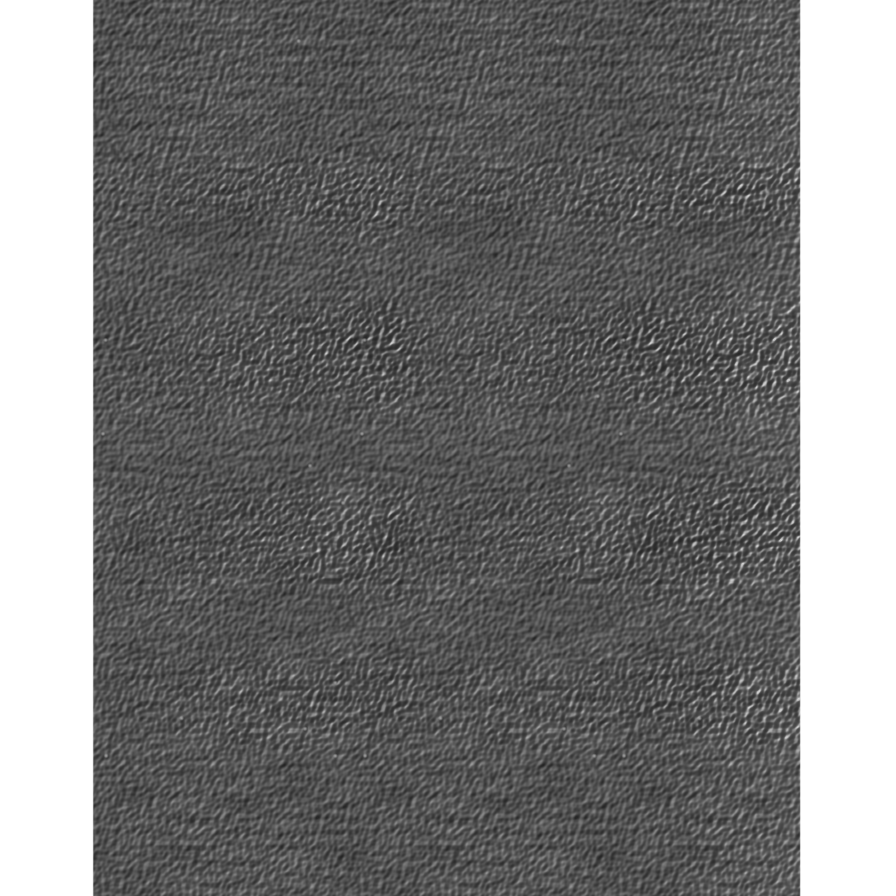
This texture is drawn by a WebGL 1 fragment shader. Its source:

```glsl
precision highp float;

uniform vec2 u_resolution;

const vec3 MARGIN_COLOR = vec3(1.0);
const vec3 STONE_COLOR = vec3(0.327);
const float PANEL_LEFT = 0.104;
const float PANEL_RIGHT = 0.893;
const float REPEAT_WIDTH = 0.289;
const float SEAM_X = 0.469;
const vec2 GRAIN_CELLS = vec2(54.0, 168.0);   // per repeat across, per canvas down
const vec2 CLUMP_CELLS = vec2(33.0, 108.0);
const vec2 STREAK_CELLS = vec2(5.0, 120.0);
const vec2 CLOUD_CELLS = vec2(2.0, 14.0);
const vec2 FLECK_CELLS = vec2(8.0, 28.0);
const vec2 LIGHT_OFFSET = vec2(-0.52, 0.30);
const float CLUMP_WEIGHT = 0.4;
const float SMOOTH_RELIEF = 0.16;
const float ROUGH_RELIEF = 0.16;
const float SHADE_SOFTNESS = 1.6;
const float GLINT = 0.30;
const float FLECK_CHANCE = 0.08;
const float FLECK_RADIUS = 0.0032;

float hash(vec2 p) {
  return fract(sin(dot(p, vec2(127.1, 311.7))) * 43758.545);
}

float cornerSlope(vec2 cell, vec2 offset, vec2 period) {
  float angle = 6.28318 * hash(mod(cell, period));
  return dot(vec2(cos(angle), sin(angle)), offset);
}

// Gradient noise that wraps after a whole number of cells
float gradientNoise(vec2 p, vec2 period) {
  vec2 i = floor(p);
  vec2 f = p - i;
  vec2 w = f * f * f * (f * (f * 6.0 - 15.0) + 10.0);
  vec2 e = vec2(1.0, 0.0);
  float low = mix(cornerSlope(i, f, period),
                  cornerSlope(i + e.xy, f - e.xy, period), w.x);
  float high = mix(cornerSlope(i + e.yx, f - e.yx, period),
                   cornerSlope(i + e.xx, f - e.xx, period), w.x);
  return mix(low, high, w.y);
}

// Slope of the surface toward the light
float emboss(vec2 p, vec2 period) {
  return gradientNoise(p - LIGHT_OFFSET * 0.5, period)
       - gradientNoise(p + LIGHT_OFFSET * 0.5, period);
}

float band(float y, float center, float halfHeight) {
  float d = (y - center) / halfHeight;
  return exp(-d * d * abs(d));
}

// Coarse bands that grow rougher toward the right of each stretch
float roughness(vec2 uv, float cloud) {
  float y = uv.y + 0.02 * cloud;
  float bands = band(y, 0.605, 0.055) + 0.85 * band(y, 0.400, 0.058)
              + 0.65 * band(y, 0.782, 0.040) + 0.60 * band(y, 0.222, 0.042);
  float leftRise = 0.25 + 0.75 * smoothstep(PANEL_LEFT, SEAM_X - 0.05, uv.x);
  float rightRise = 0.4 + 0.8 * smoothstep(SEAM_X, PANEL_RIGHT, uv.x);
  float rise = mix(leftRise, rightRise,
                   smoothstep(SEAM_X - 0.035, SEAM_X + 0.015, uv.x));
  float outer = 0.5 + 0.5 * cos(6.28318 * uv.y);
  float edge = smoothstep(0.68, PANEL_RIGHT, uv.x);
  return bands * rise + 0.18 * outer + 0.25 * edge + 0.2 * cloud;
}

// Sparse bright specks, the same in every repeat
float flecks(vec2 tile) {
  vec2 p = tile * FLECK_CELLS;
  vec2 cell = mod(floor(p), FLECK_CELLS);
  vec2 center = 0.2 + 0.6 * vec2(hash(cell + 3.7), hash(cell + 8.3));
  vec2 scale = vec2(REPEAT_WIDTH, 1.0) / FLECK_CELLS;
  float d = length((fract(p) - center) * scale);
  float chosen = step(hash(cell + 15.1), FLECK_CHANCE);
  return chosen * (1.0 - smoothstep(0.0, FLECK_RADIUS, d));
}

void main() {
  vec2 uv = gl_FragCoord.xy / u_resolution;
  float pixel = 1.0 / u_resolution.x;
  vec2 tile = vec2((uv.x - SEAM_X) / REPEAT_WIDTH, uv.y);
  vec2 leaning = vec2(tile.x - tile.y, tile.y);

  // Relief
  float cloud = gradientNoise(tile * CLOUD_CELLS, CLOUD_CELLS);
  float streak = gradientNoise(tile * STREAK_CELLS, STREAK_CELLS);
  float rough = clamp(roughness(uv, cloud), 0.0, 1.3);
  float slope = emboss(leaning * GRAIN_CELLS, GRAIN_CELLS)
              + CLUMP_WEIGHT * emboss(leaning * CLUMP_CELLS, CLUMP_CELLS);

  // Tone: shadows level off, highlights sharpen on rough ground
  float lit = max(slope, 0.0);
  float shade = max(-slope, 0.0);
  float relief = lit - shade / (1.0 + SHADE_SOFTNESS * rough * shade);
  float tone = relief * (SMOOTH_RELIEF + ROUGH_RELIEF * rough)
             + GLINT * rough * lit * lit
             + 0.08 * streak + 0.03 * cloud - 0.03 * rough
             + 0.03 * smoothstep(0.75, PANEL_RIGHT, uv.x);
  vec3 stone = clamp(STONE_COLOR + tone, 0.15, 0.8);
  stone = mix(stone, vec3(0.75), 0.65 * flecks(tile));

  // Plain margins at both sides
  float inside = smoothstep(-pixel, pixel, uv.x - PANEL_LEFT)
               * smoothstep(-pixel, pixel, PANEL_RIGHT - uv.x);
  gl_FragColor = vec4(mix(MARGIN_COLOR, stone, inside), 1.0);
}
```
